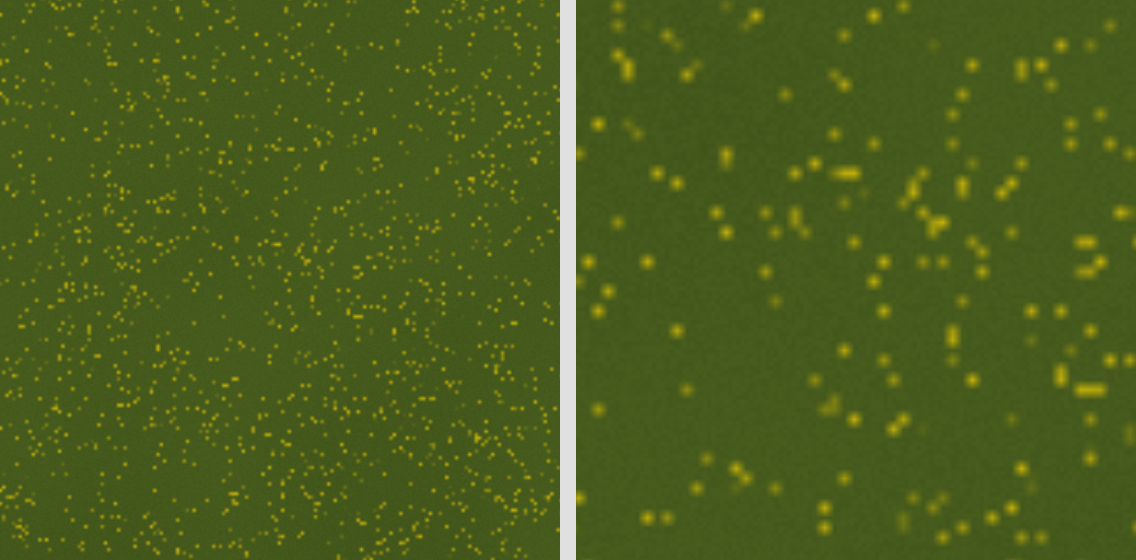
Left: the whole. Right: its middle third, enlarged.
A Shadertoy shader for this texture:

```glsl
const vec3 MOSS = vec3(0.267, 0.348, 0.108);
const vec3 POLLEN = vec3(0.78, 0.70, 0.03);
const float CELLS = 170.667;    // speck grid cells across the canvas
const float COVERAGE = 0.055;   // mean share of cells that hold a speck

// Integer hash of a lattice point, 0 to 1
float hash(vec2 p, uint seed) {
    uvec2 q = uvec2(ivec2(p)) * uvec2(1597334673u, 3812015801u);
    uint n = (q.x ^ q.y ^ (seed * 2798796415u)) * 1597334673u;
    n = (n ^ (n >> 15u)) * 2246822519u;
    n = (n ^ (n >> 13u)) * 3266489917u;
    return float((n ^ (n >> 16u)) >> 8u) / 16777216.0;
}

float valueNoise(vec2 p, uint seed) {
    vec2 i = floor(p);
    vec2 f = smoothstep(0.0, 1.0, p - i);
    float low = mix(hash(i, seed), hash(i + vec2(1, 0), seed), f.x);
    float high = mix(hash(i + vec2(0, 1), seed), hash(i + vec2(1, 1), seed), f.x);
    return mix(low, high, f.y);
}

// Brightness of one lattice node: mostly empty, denser in loose patches
float speck(vec2 node) {
    float patches = valueNoise(node * 7.0 / CELLS, 3u);
    float chance = COVERAGE * mix(0.45, 1.55, patches);
    return step(hash(node, 1u), chance) * sqrt(hash(node, 2u));
}

// Soft specks: sum of the tents around the four nearest nodes
float specks(vec2 p) {
    vec2 base = floor(p);
    float sum = 0.0;
    for (int y = 0; y < 2; y++) {
        for (int x = 0; x < 2; x++) {
            vec2 node = base + vec2(x, y);
            vec2 tent = 1.0 - abs(p - node);
            sum += speck(node) * tent.x * tent.y;
        }
    }
    return sum;
}

void mainImage(out vec4 fragColor, in vec2 fragCoord) {
    vec2 uv = fragCoord / iResolution.y;

    // Ground: broad shading and fine grain
    float shade = valueNoise(uv * 5.0, 4u) - 0.5;
    float grain = valueNoise(uv * 400.0, 5u) - 0.5;
    vec3 ground = MOSS * (1.0 + 0.05 * shade + 0.07 * grain);

    // Specks sit on a fine square grid
    float glow = specks(uv * CELLS - 1.0 / 6.0);
    fragColor = vec4(mix(ground, POLLEN, glow), 1.0);
}
```
